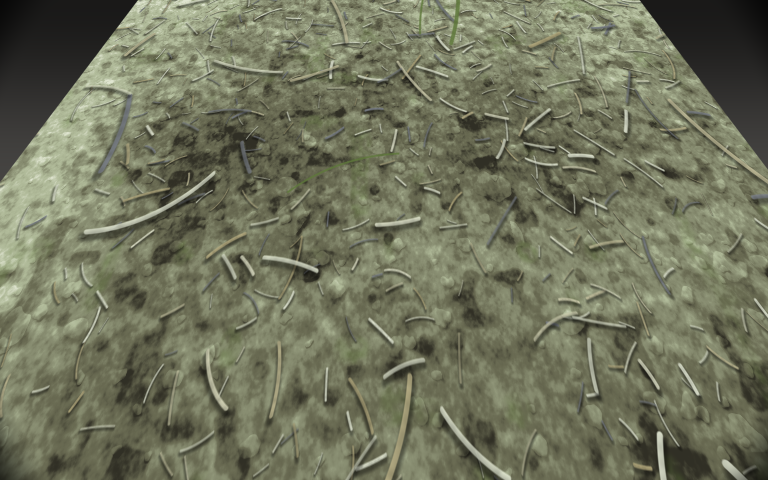
A WebGL 1 fragment shader for this texture:

```glsl
precision highp float;
// Dry field soil seen in perspective, strewn with pale straw, clods and a few green stems.
uniform vec2 u_resolution;

const vec3 DARK = vec3(0.19, 0.185, 0.145);
const vec3 EARTH = vec3(0.41, 0.415, 0.32);
const vec3 DUST = vec3(0.53, 0.55, 0.44);
const vec3 SUNLIT = vec3(0.69, 0.73, 0.60);
const vec3 PALE = vec3(0.88, 0.90, 0.82);
const vec3 COOL = vec3(0.48, 0.50, 0.53);
const vec3 TAN = vec3(0.69, 0.65, 0.48);
const vec3 GREEN = vec3(0.37, 0.47, 0.23);
const float HORIZON = 1.69;     // height where the ground vanishes
const float CENTER_X = 0.81;
const float FIELD_EDGE = 0.757; // half width of the visible ground
const float BASE_TONE = 0.465;
const float SOFTNESS = 0.0019;  // edge blur in canvas heights

vec4 hash4(vec2 p) {
  vec4 q = fract(p.xyxy * vec4(0.1031, 0.1030, 0.0973, 0.1099));
  q += dot(q, q.wzxy + 33.33);
  return fract((q.xxyz + q.yzzw) * q.zywx);
}

float noise(vec2 p) {
  vec2 i = floor(p), f = fract(p);
  f = f * f * (3.0 - 2.0 * f);
  return mix(mix(hash4(i).x, hash4(i + vec2(1, 0)).x, f.x),
             mix(hash4(i + vec2(0, 1)).x, hash4(i + vec2(1, 1)).x, f.x), f.y);
}

float fbm(vec2 p) {
  float sum = 0.0, amp = 0.5;
  for (int i = 0; i < 5; i++) {
    sum += amp * noise(p);
    p = mat2(1.6, 1.2, -1.2, 1.6) * p + 7.3;
    amp *= 0.55;
  }
  return sum;
}

vec3 soilRamp(float t) {
  vec3 c = mix(DARK, EARTH, smoothstep(0.17, 0.42, t));
  c = mix(c, DUST, smoothstep(0.40, 0.56, t));
  c = mix(c, SUNLIT, smoothstep(0.54, 0.74, t));
  return mix(c, PALE, smoothstep(0.72, 0.94, t));
}

float blob(vec2 p, vec2 c, vec2 r) {
  vec2 d = (p - c) / r;
  return exp(-dot(d, d));
}

// Rounded lumps: lit from above, shaded below
float clods(vec2 g, float cell, float density, float soft, float tone) {
  vec2 q = g / cell, id = floor(q);
  q += 0.22 * (vec2(noise(q * 4.0), noise(q * 4.0 + 19.0)) - 0.5);
  for (int j = -1; j <= 1; j++) for (int i = -1; i <= 1; i++) {
    vec2 c = id + vec2(i, j);
    vec4 h = hash4(c + 71.0);
    float present = step(h.x, density), r = mix(0.14, 0.38, h.w * h.w);
    vec2 d = (q - c - 0.2 - 0.6 * h.yz) * vec2(0.85, 1.1);
    float shadow = 1.0 - smoothstep(0.6 * r, 1.35 * r, length(d + vec2(-0.2, 0.35) * r));
    float body = 1.0 - smoothstep(r - soft / cell, r + soft / cell, length(d));
    tone -= 0.15 * present * shadow * (1.0 - body);
    tone += present * body * (0.05 + 0.09 * d.y / r);
  }
  return tone;
}

// One curved stalk per cell, with a soft shadow beneath it
vec3 straw(vec3 col, vec2 g, float cell, float width, float density, float soft, float seed) {
  vec2 q = g / cell, id = floor(q);
  float s = soft / cell;
  for (int j = -1; j <= 1; j++) for (int i = -1; i <= 1; i++) {
    vec2 c = id + vec2(i, j);
    vec4 h = hash4(c + seed), k = hash4(c + seed + 137.0);
    float clump = smoothstep(0.25, 0.72, noise(c * cell * 6.0 + 4.0));
    if (h.x > density * (0.35 + 1.1 * clump)) continue;
    float a = 3.1416 * h.w, len = mix(0.22, 0.72, k.x * k.x), w = width * mix(0.5, 1.2, k.y);
    vec2 d = q - c - 0.2 - 0.6 * h.yz;
    vec2 r = mat2(cos(a), -sin(a), sin(a), cos(a)) * d;
    r.y += (k.z - 0.5) * 0.7 * r.x * r.x;
    vec2 e = r + (1.8 * w + 0.01) * vec2(sin(a), cos(a));
    float body = length(vec2(max(abs(r.x) - len, 0.0), r.y)) - w;
    float shade = length(vec2(max(abs(e.x) - len, 0.0), e.y)) - w;
    col *= 1.0 - 0.38 * (1.0 - smoothstep(-s, s + 1.5 * w, shade));
    vec3 tint = mix(mix(TAN, PALE, smoothstep(0.2, 0.65, k.w)), COOL, step(k.w, 0.2));
    tint *= 0.94 + 0.1 * clamp(r.y * cos(a) / w, -1.0, 1.0) + 0.12 * (noise(r * 14.0) - 0.5);
    col = mix(col, tint, (1.0 - smoothstep(-s, s, body)) * mix(0.55, 0.95, k.y));
  }
  return col;
}

// Bowed stem between two points
float stem(vec2 p, vec2 a, vec2 b, float bow, float w) {
  vec2 ab = b - a;
  float t = clamp(dot(p - a, ab) / dot(ab, ab), 0.0, 1.0);
  vec2 n = normalize(vec2(-ab.y, ab.x));
  float d = length(p - a - ab * t - n * bow * 4.0 * t * (1.0 - t)) - w;
  return 1.0 - smoothstep(-SOFTNESS, SOFTNESS, d);
}

void main() {
  vec2 p = gl_FragCoord.xy / u_resolution.y;
  p.x += 0.8 - 0.5 * u_resolution.x / u_resolution.y;
  float depth = HORIZON - p.y;
  vec2 g = vec2(p.x - CENTER_X, 1.0) / depth;
  float soft = SOFTNESS / depth;

  // Broad light and damp patches
  float tone = BASE_TONE + 0.23 * (1.0 - smoothstep(-0.72, -0.34, g.x));
  tone += 0.13 * smoothstep(0.78, 1.0, p.y) + 0.09 * smoothstep(0.3, 0.72, g.x);
  tone -= 0.13 * blob(p, vec2(0.48, 0.66), vec2(0.22, 0.15));
  tone -= 0.12 * blob(p, vec2(1.15, 0.68), vec2(0.22, 0.14));
  tone -= 0.10 * blob(p, vec2(0.12, 0.08), vec2(0.25, 0.14));
  tone -= 0.09 * blob(p, vec2(1.3, 0.1), vec2(0.4, 0.17));

  // Crumbly relief and grain
  vec2 up = vec2(0.004, 0.012);
  tone += 0.30 * (fbm(g * 7.0) - 0.48) + 0.42 * (fbm(g * 32.0) - fbm((g + up) * 32.0));
  tone += 0.20 * (fbm(g * 75.0 + 9.0) - 0.48) + 0.09 * (noise(g * 230.0) - 0.5);
  tone -= 0.16 * smoothstep(0.66, 0.85, noise(g * 38.0 + 3.0));
  tone = clods(g, 0.075, 0.22 + 0.3 * smoothstep(0.1, 0.5, g.x), soft, tone);
  tone = clods(g + 5.0, 0.032, 0.3, soft, tone);
  vec3 col = soilRamp(tone);
  col = mix(col, GREEN, 0.35 * smoothstep(0.76, 0.9, noise(g * 17.0 + 40.0)) * noise(g * 120.0));

  // Litter, fine to coarse
  col = straw(col, g, 0.034, 0.042, 0.28, soft, 11.0);
  col = straw(col, g + 2.3, 0.060, 0.036, 0.36, soft, 29.0);
  col = straw(col, g + 4.1, 0.095, 0.032, 0.40, soft, 53.0);
  col = straw(col, g + 6.7, 0.150, 0.030, 0.30, soft, 83.0);

  // Green stems
  float stems = stem(p, vec2(0.60, 0.60), vec2(0.83, 0.68), 0.018, 0.002);
  stems = max(stems, stem(p, vec2(0.94, 0.91), vec2(0.955, 1.02), -0.004, 0.004));
  stems = max(stems, stem(p, vec2(0.875, 0.93), vec2(0.885, 1.02), 0.003, 0.002));
  col = mix(col, GREEN, 0.85 * stems);

  // Dim backdrop beyond the field, and dark lens corners
  vec3 backdrop = vec3(1.0, 0.98, 0.95) * mix(0.27, 0.10, smoothstep(0.62, 1.0, p.y));
  float inside = (FIELD_EDGE - abs(g.x)) * depth;
  col = mix(backdrop, col, smoothstep(-SOFTNESS, SOFTNESS, inside));
  col *= 1.0 - 0.75 * smoothstep(0.84, 0.96, length(p - vec2(0.8, 0.5)));
  gl_FragColor = vec4(col, 1.0);
}
```
